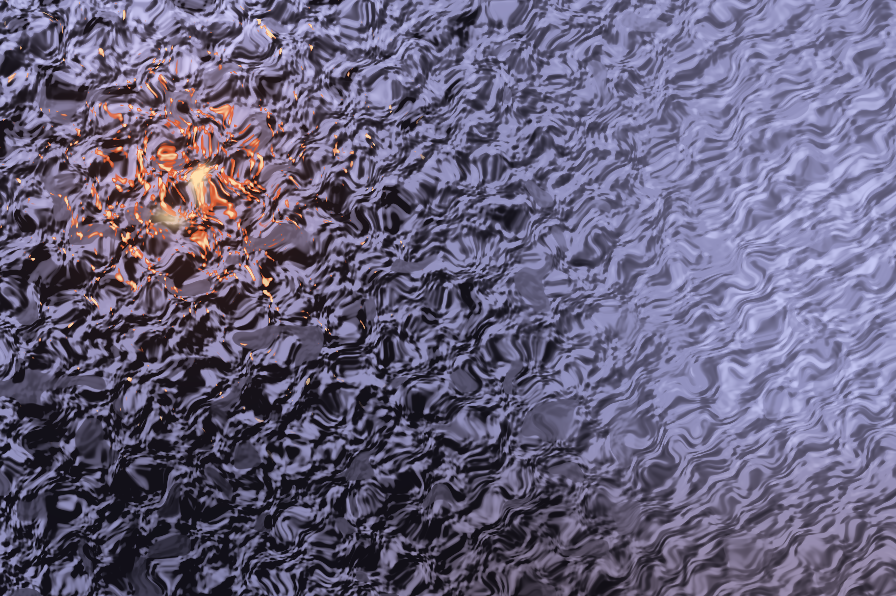
Write a WebGL 1 fragment shader that draws this texture.

```glsl
precision highp float;
uniform vec2 u_resolution;

#define GRAIN 44.0
#define STREAK_ANGLE -0.38
#define STREAK_STRETCH 2.1
#define SUN vec2(0.343, 0.696)
#define LIGHT_DIR vec2(-0.55, 0.83)
#define INK vec3(0.065, 0.06, 0.095)
#define SLATE vec3(0.34, 0.33, 0.44)
#define LAVENDER vec3(0.57, 0.57, 0.75)
#define GLINT vec3(0.80, 0.81, 0.98)
#define EMBER vec3(0.88, 0.34, 0.17)
#define CREAM vec3(1.0, 0.88, 0.68)

float hash(vec2 p) {
  return fract(sin(dot(p, vec2(127.1, 311.7))) * 43758.545);
}

float noise(vec2 p) {
  vec2 i = floor(p), f = fract(p);
  f = f * f * f * (f * (f * 6.0 - 15.0) + 10.0);
  return mix(mix(hash(i), hash(i + vec2(1.0, 0.0)), f.x),
             mix(hash(i + vec2(0.0, 1.0)), hash(i + 1.0), f.x), f.y);
}

mat2 rotate(float a) {
  return mat2(cos(a), -sin(a), sin(a), cos(a));
}

// Layered bumps of the wet glass
float relief(vec2 q) {
  float sum = 0.0, weight = 0.55;
  for (int i = 0; i < 3; i++) {
    sum += weight * noise(q);
    q = rotate(0.65) * q * 2.03 + 17.3;
    weight *= 0.5;
  }
  return sum;
}

vec2 slope(vec2 q) {
  float e = 0.13, h = relief(q);
  return vec2(relief(q + vec2(e, 0.0)) - h, relief(q + vec2(0.0, e)) - h) / e;
}

float blob(vec2 p, vec2 center, vec2 radius) {
  vec2 d = (p - center) / radius;
  return exp(-dot(d, d));
}

// Smooth brightness of the scene behind the glass
float sceneTone(vec2 p, float u) {
  float tone = mix(0.46, 0.66, smoothstep(0.5, 0.9, u));
  tone += 0.10 * blob(p, vec2(1.32, 0.55), vec2(0.35, 0.32));
  tone += 0.14 * blob(p, vec2(0.25, 1.0), vec2(0.35, 0.2));
  tone += 0.08 * blob(p, vec2(0.78, 0.95), vec2(0.3, 0.2));
  tone -= 0.29 * blob(p, vec2(0.25, 0.14), vec2(0.3, 0.28));
  tone -= 0.10 * blob(p, vec2(0.72, 0.3), vec2(0.32, 0.26));
  return tone - 0.20 * smoothstep(0.34, 0.0, p.y) * smoothstep(0.2, 0.7, u);
}

vec3 palette(float t) {
  vec3 c = mix(INK, SLATE, smoothstep(0.0, 0.45, t));
  c = mix(c, LAVENDER, smoothstep(0.4, 0.72, t));
  return mix(c, GLINT, smoothstep(0.76, 1.1, t));
}

void main() {
  vec2 p = gl_FragCoord.xy / u_resolution.y;
  float u = gl_FragCoord.x / u_resolution.x;

  // Round droplets at left, slanted streaks at right
  vec2 warp = vec2(noise(p * 23.0), noise(p * 23.0 + 51.0)) - 0.5;
  vec2 q = p * GRAIN + warp * 1.5;
  vec2 streak = rotate(STREAK_ANGLE * smoothstep(1.1, 0.0, p.y) * 0.0 - STREAK_ANGLE) * q;
  streak.x /= STREAK_STRETCH;
  float right = smoothstep(0.55, 0.85, u + 0.12 * (0.4 - p.y));
  vec2 g = mix(slope(q * vec2(1.0, 0.85)), slope(streak + 90.0), right);

  // Flat pools interrupt the ripples
  float pool = smoothstep(0.79, 0.85, noise(p * vec2(21.0, 25.0) + warp + 7.0));
  pool *= 0.85 * (1.0 - 0.5 * right);
  float tilt = dot(g, LIGHT_DIR);
  float ripple = tilt / sqrt(0.12 + tilt * tilt);

  // Refraction bends the scene; ripples add contrast
  float tone = sceneTone(p + g * 0.05, u);
  float contrast = mix(0.44, 0.25, right);
  contrast *= 1.0 - 0.25 * smoothstep(0.3, 0.6, u) * (1.0 - right);
  tone += contrast * ripple * (1.0 - pool);
  tone += 0.12 * (noise(q * 2.6 + 31.0) - 0.5) * (1.0 - pool);

  // Dark beads, thinning toward the right
  float bead = smoothstep(0.72, 0.84, noise(q * 0.72 + 140.0));
  tone -= 0.42 * bead * (1.0 - smoothstep(0.25, 0.75, u));
  vec3 color = palette(tone);

  // Warm earth tint along the lower right
  float earth = smoothstep(0.36, 0.0, p.y) * smoothstep(0.25, 0.6, u);
  color *= mix(vec3(1.0), vec3(1.04, 0.96, 0.90), earth);

  // Sunlight caught by steep facets
  float glow = blob(p, SUN - vec2(0.02, 0.01), vec2(0.22, 0.21));
  glow += 0.35 * blob(p, vec2(0.30, 0.66), vec2(0.34, 0.34));
  float facet = dot(g, vec2(0.8, 0.6)) + 0.5 * (noise(q * 0.9 + 63.0) - 0.5);
  float spark = smoothstep(0.0, 0.25, facet - 1.12 + 0.85 * glow) * smoothstep(0.03, 0.2, glow);
  float heat = smoothstep(0.25, 0.75, facet - 0.75 + 0.55 * glow);
  color += vec3(0.10, 0.035, 0.0) * glow;
  color = mix(color, mix(EMBER, CREAM, heat), spark * 0.92);

  // Bright core seen through the glass
  vec2 bent = p + warp * 0.025;
  float core = blob(bent, SUN, vec2(0.015, 0.026));
  core += 0.6 * blob(bent, SUN - vec2(0.055, 0.06), vec2(0.025, 0.018));
  color = mix(color, CREAM, clamp(core * 1.2, 0.0, 1.0));
  gl_FragColor = vec4(color, 1.0);
}
```
